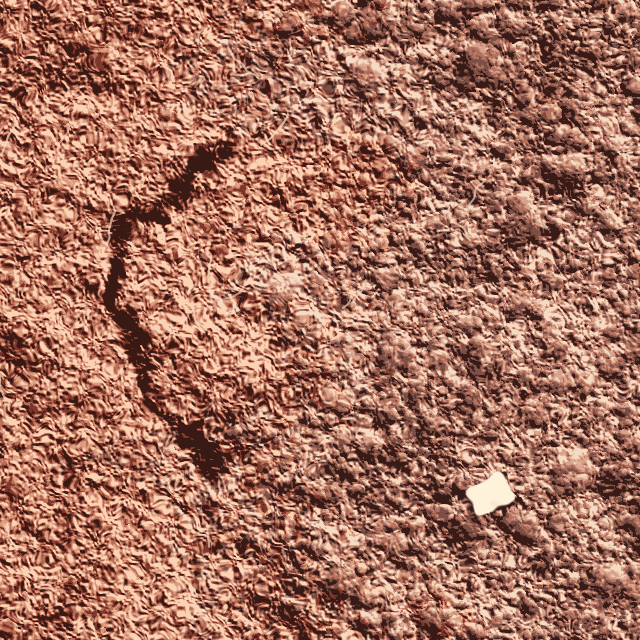
Give the GLSL for this texture, as a Shadertoy shader.

```glsl
#define SHADOW vec3(0.22, 0.10, 0.085)
#define RED_EARTH vec3(0.49, 0.225, 0.18)
#define GREY_EARTH vec3(0.49, 0.31, 0.27)
#define CLAY vec3(0.71, 0.44, 0.36)
#define SAND vec3(0.86, 0.63, 0.53)
#define PALE vec3(0.97, 0.85, 0.75)
#define LIGHT vec2(0.50, 0.866)
#define GRAIN 0.155
#define CONTRAST 1.65
#define EXPOSURE 0.36
#define ROOTS 16

float hash(vec2 p) {
    vec3 q = fract(p.xyx * 0.1031);
    q += dot(q, q.yzx + 33.33);
    return fract((q.x + q.y) * q.z);
}

vec2 hash2(vec2 p) { return vec2(hash(p), hash(p + 71.7)); }

float noise(vec2 p) {
    vec2 i = floor(p), f = fract(p);
    f = f * f * (3.0 - 2.0 * f);
    return mix(mix(hash(i), hash(i + vec2(1, 0)), f.x),
               mix(hash(i + vec2(0, 1)), hash(i + vec2(1, 1)), f.x), f.y);
}

vec2 warp(vec2 p) { return vec2(noise(p), noise(p + 37.3)) - 0.5; }

// Relief lit from the upper right plus hollows, each octave with its own step
float crumbs(vec2 p) {
    mat2 turn = mat2(0.8, 0.6, -0.6, 0.8), m = mat2(7.0);
    float sum = 0.0, freq = 7.0;
    p += 0.012 * warp(p * 50.0);
    for (int i = 0; i < 6; i++) {
        float height = noise(m * p + 9.0);
        float slope = height - noise(m * (p + LIGHT * 0.5 / freq) + 9.0);
        sum += (slope + 0.35 * (height - 0.5)) * pow(freq, 0.6) * GRAIN;
        m = turn * m * 2.0;
        freq *= 2.0;
    }
    return sum;
}

// Share of loose lumps: smooth bank on the left, rubble on the right
float rubble(vec2 p) {
    return smoothstep(0.36, 0.80, p.x + 0.3 * (noise(p * 6.0) - 0.5));
}

// Adds one layer of rounded lumps with soft shadows to the tone
float addLumps(float tone, vec2 p, float cells, float share) {
    vec2 q = p * cells + 0.35 * warp(p * cells * 2.0) + 0.14 * warp(p * cells * 6.0);
    vec2 nearest = vec2(9.0);
    float id = 0.0, shadowDist = 9.0;
    for (int y = -1; y <= 1; y++)
    for (int x = -1; x <= 1; x++) {
        vec2 cell = floor(q) + vec2(x, y);
        vec2 centre = cell + 0.2 + 0.6 * hash2(cell + cells);
        float pick = hash(cell + 5.0 * cells);
        if (pick > share * (0.08 + 0.92 * rubble(centre / cells))) continue;
        float radius = 0.26 + 0.28 * hash(cell + 3.0);
        vec2 d = (q - centre) / radius;
        d.y *= 1.0 + 0.35 * hash(cell + 17.0);
        shadowDist = min(shadowDist, length(d + LIGHT * 0.4));
        if (dot(d, d) < dot(nearest, nearest)) { nearest = d; id = hash(cell + 29.0); }
    }
    float r = length(nearest);
    float shade = 1.35 * dot(nearest, LIGHT) + 0.5 - 0.5 * r * r + 0.7 * (id - 0.5);
    tone -= 0.9 * (1.0 - smoothstep(0.8, 1.2, shadowDist));
    return mix(tone, tone * 0.55 + shade, 1.0 - smoothstep(0.85, 1.0, r));
}

// Signed distance to the big slab of packed earth
float slabDistance(vec2 p) {
    vec2 v[7] = vec2[7](vec2(0.41, 0.79), vec2(0.20, 0.63), vec2(0.20, 0.47),
        vec2(0.34, 0.29), vec2(0.60, 0.36), vec2(0.66, 0.42), vec2(0.54, 0.68));
    float d = dot(p - v[0], p - v[0]), side = 1.0;
    for (int i = 0; i < 7; i++) {
        vec2 a = v[i], e = v[(i + 6) % 7] - a, w = p - a;
        vec2 b = w - e * clamp(dot(w, e) / dot(e, e), 0.0, 1.0);
        d = min(d, dot(b, b));
        bvec3 c = bvec3(p.y >= a.y, p.y < a.y + e.y, e.x * w.y > e.y * w.x);
        if (all(c) || all(not(c))) side = -side;
    }
    return side * sqrt(d);
}

// Thin curved pale roots
float roots(vec2 p) {
    float cover = 0.0;
    for (int i = 0; i < ROOTS; i++) {
        vec2 seed = vec2(i, 11);
        vec2 w = p - hash2(seed);
        float angle = 2.4 * (hash(seed + 3.0) - 0.5), len = 0.015 + 0.025 * hash(seed + 7.0);
        w = mat2(cos(angle), sin(angle), -sin(angle), cos(angle)) * w;
        float bend = 12.0 * (hash(seed + 13.0) - 0.5) * w.y * w.y + 0.008 * (noise(vec2(w.y * 70.0, i)) - 0.5);
        float d = length(vec2(w.x - bend, max(abs(w.y) - len, 0.0)));
        cover = max(cover, (1.0 - smoothstep(0.0008, 0.0026, d)) * (0.5 + 0.4 * hash(seed + 19.0)));
    }
    return cover;
}

vec3 earth(float t, float warmth) {
    vec3 c = mix(SHADOW, mix(GREY_EARTH, RED_EARTH, warmth), smoothstep(0.08, 0.18, t));
    c = mix(c, CLAY, smoothstep(0.33, 0.44, t));
    c = mix(c, SAND, smoothstep(0.58, 0.74, t));
    c = mix(c, PALE, smoothstep(0.82, 0.94, t));
    return c * mix(vec3(0.99, 1.01, 1.02), vec3(1.01, 0.97, 0.94), warmth);
}

void mainImage(out vec4 fragColor, in vec2 fragCoord) {
    vec2 p = fragCoord / iResolution.y;
    vec2 rough = p + 0.05 * warp(p * 11.0) + 0.03 * warp(p * 38.0);
    // Crumbly ground with dark patches and loose lumps
    float tone = crumbs(p) + EXPOSURE;
    tone -= 0.8 * smoothstep(0.62, 0.88, noise(rough * 9.0 + 4.0));
    tone -= 0.25 * smoothstep(0.7, 1.0, rough.y);
    for (int i = 0; i < 4; i++) {
        float cells = 66.0 * pow(0.6, float(i));
        tone = addLumps(tone, p, cells, 0.22 + 0.008 * cells);
    }
    // Slab: open crack on its left, shaded lower flank, sunlit face
    float slab = slabDistance(rough);
    float leftSide = 1.0 - smoothstep(0.34, 0.46, rough.x);
    float flank = smoothstep(0.08, 0.20, dot(rough - vec2(0.42, 0.53), vec2(-0.5, -0.866)));
    float gap = 1.0 - smoothstep(0.002, 0.024, abs(slab - 0.008));
    tone -= 3.2 * leftSide * gap * (0.3 + noise(p * 16.0));
    tone += (1.0 - smoothstep(-0.04, 0.0, slab)) * (0.1 - 0.75 * flank);
    // Pale stone and its shadow
    vec2 s = mat2(0.88, -0.47, 0.47, 0.88) * (p - vec2(0.768, 0.228)) + 0.008 * warp(p * 55.0);
    float stone = length(max(abs(s) - vec2(0.022, 0.014), 0.0)) - 0.011;
    tone -= 1.5 * (1.0 - smoothstep(0.0, 0.025, stone)) * (1.0 - smoothstep(0.21, 0.24, p.y));
    // Colours
    float t = 1.0 / (1.0 + exp(-CONTRAST * tone));
    float mottle = 0.5 * noise(p * 7.0) + 0.5 * noise(p * 90.0) - 0.5;
    vec3 color = earth(t, 1.0 - smoothstep(0.42, 0.62, p.x + mottle));
    color = mix(color, PALE, roots(p));
    vec3 stoneColor = mix(SAND, vec3(1.0, 0.95, 0.86), smoothstep(-0.03, 0.0, s.y + 0.03 * noise(p * 60.0)));
    color = mix(color, stoneColor, 1.0 - smoothstep(-0.002, 0.002, stone));
    fragColor = vec4(color, 1.0);
}
```
